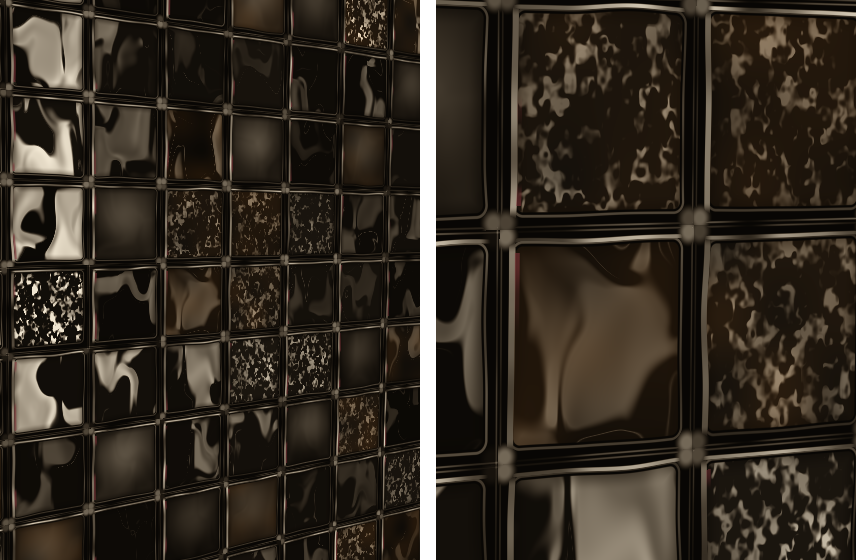
Left, the full canvas; right, a detail of the centre.
Write a Shadertoy shader that draws this texture.

```glsl
// Wall of glossy black glazed tiles in perspective, with warm liquid reflections.

float hash(vec2 p) {
    return fract(sin(dot(p, vec2(127.1, 311.7))) * 43758.5453);
}

float noise(vec2 p) {
    vec2 i = floor(p), f = fract(p);
    f = f * f * (3.0 - 2.0 * f);
    return mix(mix(hash(i), hash(i + vec2(1, 0)), f.x),
               mix(hash(i + vec2(0, 1)), hash(i + vec2(1, 1)), f.x), f.y);
}

vec2 warp(vec2 p, float amount) {
    return p + amount * (vec2(noise(p * 1.3 + 7.0), noise(p * 1.3 + 31.0)) - 0.5);
}

float roundBox(vec2 p, vec2 halfSize, float r) {
    vec2 q = abs(p) - halfSize + r;
    return length(max(q, 0.0)) + min(max(q.x, q.y), 0.0) - r;
}

float stroke(float d, float width, float aa) {
    return 1.0 - smoothstep(width - aa, width + aa, abs(d));
}

// Canvas position (y down) to column and row; tiles shrink to the right
vec2 wallGrid(vec2 p) {
    float x = p.x + (p.x - 0.2) * 0.04 * (p.y - 0.478);
    float row = (p.y - 0.478 + 0.02 * x) / (0.157 - 0.0425 * x);
    return vec2((x - 0.017) / (0.2073 - 0.0624 * x), row + 0.007 * row * row);
}

// Light reaching a tile: bright left column, a pool near the centre left
float tileGlare(vec2 id) {
    float column = id.x < 0.5 && id.y < 1.5 ? 0.9 : 0.0;
    vec2 away = id - vec2(1.3, 1.2);
    float pool = 0.7 * exp(-0.4 * dot(away, away));
    float chance = hash(id + 5.3);
    return max(max(column, pool), 0.1 + 0.4 * chance * chance);
}

bool isHammered(vec2 id) {
    bool diagonal = id.x - id.y == 3.0 && id.x > 1.0;
    return diagonal || id == vec2(0) || (id.x > 0.5 && hash(id + 2.7) > 0.88);
}

float hammeredGlaze(vec2 p, vec2 seed, float glare) {
    float bumps = noise(warp(p * vec2(24, 17) + seed, 1.6));
    float fine = noise(p * vec2(38, 30) + seed);
    float glint = smoothstep(0.52, 0.85, bumps * 0.75 + fine * 0.3);
    return 0.03 + glint * (0.22 + 0.85 * glare) * (0.5 + noise(p * 4.0 + seed));
}

float liquidGlaze(vec2 p, vec2 seed, float glare, float style) {
    vec2 q = warp(warp(p * vec2(3.6, 2.2) + seed, 1.1), 0.5);
    float n = 0.72 * noise(q) + 0.28 * noise(q * 2.3 + 4.0);
    float edge = 0.64 - 0.22 * glare;
    float pool = smoothstep(edge, edge + 0.1, n);
    float vein = stroke(n - 0.45, 0.004, 0.014) * smoothstep(0.45, 0.7, noise(q * 1.7 + 12.0));
    float liquid = pool * glare * (0.55 + 0.6 * noise(q * 1.9 + 20.0)) + 0.35 * vein * style;
    // Satin tiles carry one broad, soft sheen
    float sheen = (0.12 + 0.2 * glare) * smoothstep(0.55, 0.0, length(p + vec2(0.02, 0.12)))
                + 0.12 * n * (0.4 + glare);
    return 0.015 + mix(liquid, sheen, step(style, 0.3) * step(glare, 0.8));
}

void mainImage(out vec4 fragColor, in vec2 fragCoord) {
    vec2 uv = fragCoord / iResolution.xy;
    vec2 grid = wallGrid(vec2(uv.x, 1.0 - uv.y));
    float aa = 0.7 * max(fwidth(grid.x), fwidth(grid.y));
    vec2 id = floor(grid);
    vec2 p = fract(grid) - 0.5;
    vec2 seed = 40.0 * vec2(hash(id), hash(id + 17.0));
    float glare = tileGlare(id);

    // Hand-made tile outline
    vec2 bent = p + 0.022 * (vec2(noise(p * 3.0 + seed), noise(p * 3.0 + seed + 9.0)) - 0.5);
    float d = roundBox(bent, vec2(0.445, 0.45), 0.06);
    float face = 1.0 - smoothstep(-0.025 - aa, -0.025 + aa, d);

    // Glazed face
    float light = isHammered(id) ? hammeredGlaze(p, seed, glare)
                                 : liquidGlaze(p, seed, glare, hash(id + 11.0));
    light += 0.05 * hash(id + 23.0);
    light *= face * mix(0.55, 1.0, smoothstep(0.0, 0.1, -d));

    // Bevels: strong on the left and top, faint on the right and bottom
    float along = noise(vec2(p.y * 5.0, seed.x));
    float across = noise(vec2(p.x * 5.0, seed.y));
    float left = stroke(bent.x + 0.435, 0.016, aa) * smoothstep(0.47, 0.4, abs(p.y));
    left *= (0.15 + 0.85 * along) * (0.55 + 0.45 * hash(id + 3.0));
    float top = stroke(bent.y + 0.45, 0.009, aa) * smoothstep(0.47, 0.4, abs(p.x));
    top *= 0.15 + 0.75 * across;
    float rim = stroke(d + 0.008, 0.006, aa) * 0.3 * (0.3 + along);

    // Glints along the grout and at its crossings
    float grout = stroke(abs(p.y) - 0.49, 0.004, aa) * 0.4 * across
                + stroke(abs(p.x) - 0.49, 0.004, aa) * 0.28 * along;
    float crossing = 0.5 * smoothstep(0.07, 0.02, length(abs(p) - 0.47)) * hash(id + 8.0);
    light = max(max(light, max(left, top)), max(rim, max(grout, crossing)));

    // Warm black to cream, with amber glazes and rosy bevels
    light = clamp(light, 0.0, 1.0);
    vec3 color = mix(vec3(0.03, 0.024, 0.014), vec3(0.94, 0.9, 0.82), pow(vec3(light), vec3(1.0, 1.07, 1.16)));
    float amber = step(0.78, hash(id + 41.0)) * face * step(glare, 0.6);
    color += amber * vec3(0.09, 0.05, 0.015) * noise(p * 3.0 + seed);
    float rosy = stroke(bent.x + 0.41, 0.012, aa) * smoothstep(0.55, 0.8, along) * step(abs(p.y), 0.4);
    color = mix(color, vec3(0.5, 0.2, 0.22), 0.6 * rosy);

    fragColor = vec4(color, 1.0);
}
```
